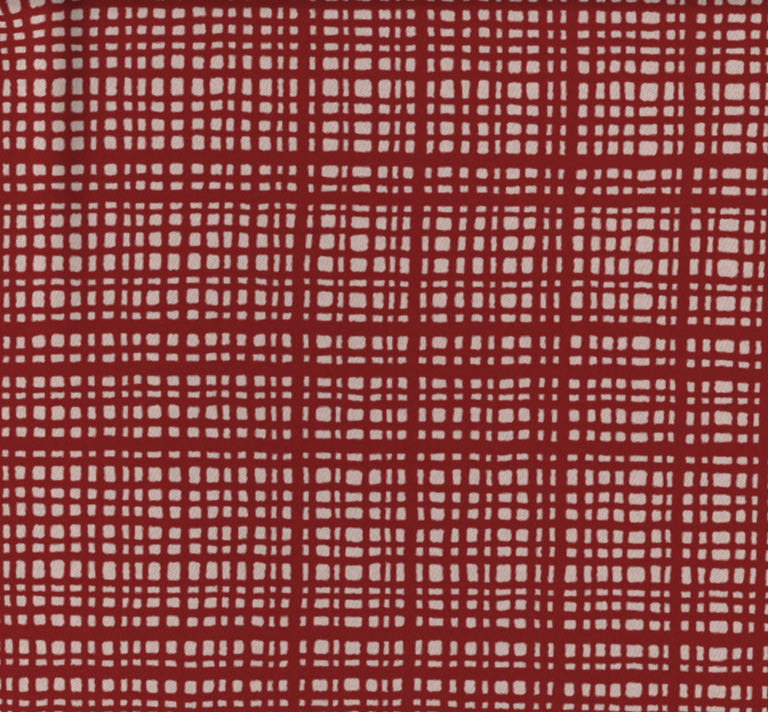
A WebGL 2 fragment shader for this texture:

```glsl
#version 300 es
precision highp float;
// Red cloth printed with an uneven hand-drawn grid that leaves pale blocks.
// Two sets of jittered, wobbling lines bound rounded boxes; a gentle warp,
// a fine weave and soft fold shading turn the print into fabric.

#define COLUMNS 46.0
#define ROWS 37.0
#define JITTER 0.54       // spacing variation, in grid pitches
#define WOBBLE 0.13       // drift of each line along its length
#define LINE_MIN 0.15     // half width of the thinnest line
#define LINE_VARY 0.12
#define ROUNDING 0.55
#define SOFTNESS 0.0021   // blur of the printed edge
#define THREADS 176.0     // weave repeats across the canvas

uniform vec2 u_resolution;
out vec4 fragColor;

const vec3 RED = vec3(0.465, 0.115, 0.118);
const vec3 CREAM = vec3(0.755, 0.665, 0.640);

float hash(vec2 p) {
    vec3 q = fract(vec3(p.xyx) * 0.1031);
    q += dot(q, q.yzx + 33.33);
    return fract((q.x + q.y) * q.z);
}

float noise(vec2 p) {
    vec2 i = floor(p), f = fract(p);
    f = f * f * (3.0 - 2.0 * f);
    return mix(mix(hash(i), hash(i + vec2(1, 0)), f.x),
               mix(hash(i + vec2(0, 1)), hash(i + vec2(1, 1)), f.x), f.y);
}

// Position of grid line i, drifting with the coordinate along it
float linePosition(float i, float along, float seed) {
    float jitter = hash(vec2(i, seed)) - 0.5;
    float drift = noise(vec2(along * 0.6, i * 7.0 + seed)) - 0.5;
    return i + JITTER * jitter + WOBBLE * drift;
}

// Half width of line i; a few lines are much bolder
float lineHalfWidth(float i, float seed) {
    float h = hash(vec2(i + 0.5, seed + 19.0));
    return LINE_MIN + LINE_VARY * h + 0.12 * step(0.88, h);
}

// Gap between two lines around x: (offset from its centre, half size)
vec2 gapAround(float x, float along, float seed) {
    float i = floor(x);
    if (x < linePosition(i, along, seed)) i -= 1.0;
    else if (x > linePosition(i + 1.0, along, seed)) i += 1.0;
    float lo = linePosition(i, along, seed) + lineHalfWidth(i, seed);
    float hi = linePosition(i + 1.0, along, seed) - lineHalfWidth(i + 1.0, seed);
    return vec2(x - 0.5 * (lo + hi), max(0.5 * (hi - lo), 0.15));
}

float roundedBox(vec2 p, vec2 halfSize, float r) {
    vec2 d = abs(p) - halfSize + r;
    return length(max(d, 0.0)) + min(max(d.x, d.y), 0.0) - r;
}

// Slight lean and sag of the cloth, with a tuck in the upper left corner
vec2 warpCloth(vec2 p, float top) {
    vec2 q = p;
    q.x -= 0.032 * p.x * (p.y - 0.5 * top);
    q.y += 0.008 * p.x * p.x;
    q += 0.006 * (vec2(noise(p * 4.0), noise(p * 4.0 + 31.0)) - 0.5);
    float tuck = exp(-length(vec2(p.x, top - p.y)) / 0.035);
    return q + tuck * vec2(0.018, 0.035);
}

void main() {
    vec2 p = gl_FragCoord.xy / u_resolution.x;
    float top = u_resolution.y / u_resolution.x;
    vec2 pitch = vec2(1.0 / COLUMNS, top / ROWS);

    // Pale block between neighbouring lines
    vec2 cell = warpCloth(p, top) / pitch;
    vec2 across = gapAround(cell.x, cell.y, 3.0);
    vec2 down = gapAround(cell.y, cell.x, 58.0);
    vec2 halfSize = vec2(across.y, down.y) * pitch;
    float radius = ROUNDING * min(halfSize.x, halfSize.y);
    float d = roundedBox(vec2(across.x, down.x) * pitch, halfSize, radius);
    d += 0.0016 * (noise(p * 230.0) - 0.5);
    float soft = max(SOFTNESS, 0.75 / u_resolution.x);
    float pale = 1.0 - smoothstep(-soft, soft, d);

    // Weave and uneven dye
    vec2 thread = 6.2832 * THREADS * p;
    float weave = cos(thread.x + 0.5 * thread.y) * cos(thread.y);
    float grain = noise(p * 300.0) - 0.5;
    vec3 color = mix(RED, CREAM, pale);
    color *= 1.0 + 0.045 * weave + 0.07 * grain;

    // Broad light and vertical folds that fade downward
    float light = 0.97 + 0.08 * noise(p * 2.5 + 5.0);
    float upper = smoothstep(0.35 * top, top, p.y);
    float fold = exp(-pow((p.x - 0.095) / 0.022, 2.0));
    float ridge = exp(-pow((p.x - 0.045) / 0.025, 2.0));
    light += upper * (0.06 * ridge - 0.2 * fold);
    light -= 0.15 * smoothstep(top - 0.02, top, p.y);
    fragColor = vec4(color * light, 1.0);
}
```
